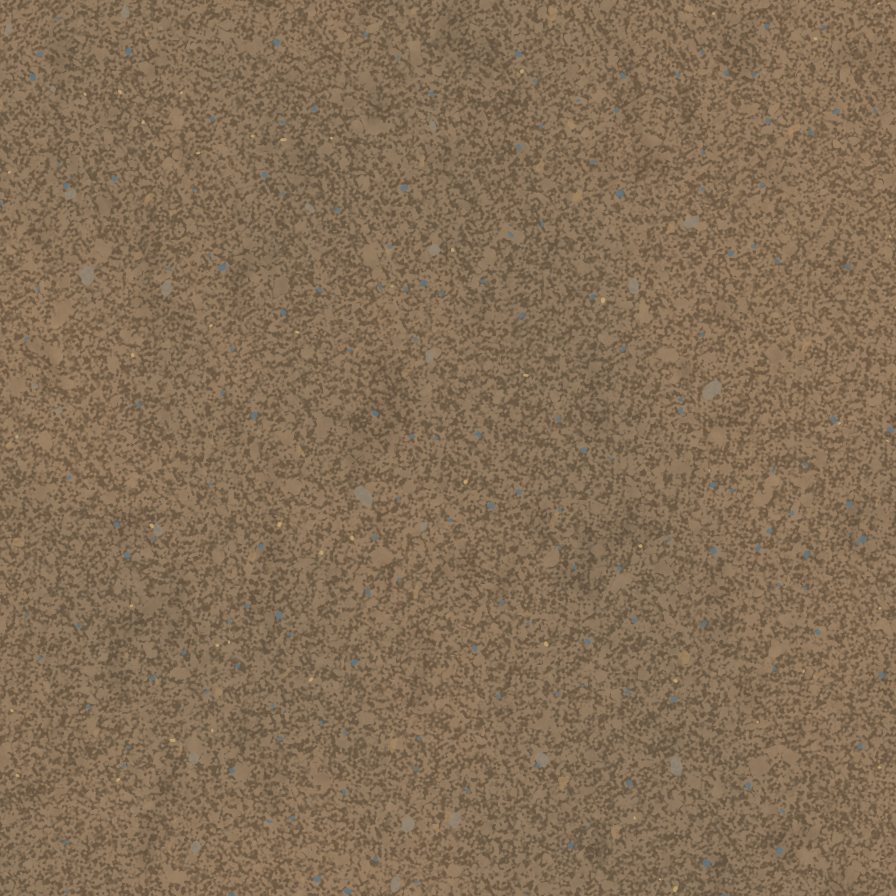
Reproduce this texture procedurally as a three.js fragment shader.

```glsl
// Packed brown earth: a fine two-tone grain under broad, faint stains,
// strewn with flat tan flakes, grey pebbles, ochre chips and tiny blue
// and yellow specks. Grain is turned value noise; pieces are ragged ellipses.

varying vec2 vUv;

const vec3 GRAIN_DARK   = vec3(0.422, 0.350, 0.268);
const vec3 GRAIN_LIGHT  = vec3(0.588, 0.492, 0.388);
const vec3 FLAKE_TAN    = vec3(0.588, 0.492, 0.388);
const vec3 PEBBLE_GREY  = vec3(0.575, 0.530, 0.465);
const vec3 CHIP_OCHRE   = vec3(0.670, 0.545, 0.395);
const vec3 SPECK_BLUE   = vec3(0.375, 0.465, 0.510);
const vec3 SPECK_YELLOW = vec3(0.800, 0.680, 0.440);
const vec3 STAIN_WARM   = vec3(1.025, 1.010, 0.995);
const vec3 STAIN_COOL   = vec3(0.965, 0.975, 0.975);

const float GRAIN_SCALE = 330.0;   // grains across the canvas
const vec2  GRAIN_CUT   = vec2(0.24, 0.70);
const float EDGE        = 0.0008;  // softness of piece outlines
const float WARP        = 0.0075;  // raggedness of flakes and chips
const float SMUDGE      = 0.07;    // strength of the dark smudges

float hash(vec2 p) {
  return fract(sin(dot(p, vec2(127.1, 311.7))) * 43758.5453);
}

vec2 hash2(vec2 p) {
  return vec2(hash(p), hash(p + 57.3));
}

vec2 turn(vec2 p, float a) {
  return mat2(cos(a), -sin(a), sin(a), cos(a)) * p;
}

float noise(vec2 p) {
  vec2 i = floor(p);
  vec2 f = fract(p);
  f = f * f * (3.0 - 2.0 * f);
  float low = mix(hash(i), hash(i + vec2(1.0, 0.0)), f.x);
  float high = mix(hash(i + vec2(0.0, 1.0)), hash(i + vec2(1.0, 1.0)), f.x);
  return mix(low, high, f.y);
}

float fbm(vec2 p) {
  float sum = 0.0;
  float weight = 0.5;
  for (int i = 0; i < 4; i++) {
    sum += weight * noise(p);
    p = turn(p, 0.6) * 2.03 + 17.1;
    weight *= 0.5;
  }
  return sum / 0.9375;
}

// Coverage of ellipses strewn one per cell; radii are in canvas units,
// stretch is the greatest length to width, tilt the greatest lean from upright.
float scatter(vec2 p, float cells, float density, vec2 radii,
              float stretch, float tilt, float seed) {
  vec2 home = floor(p * cells);
  float nearest = 1.0;
  for (int y = -1; y <= 1; y++) {
    for (int x = -1; x <= 1; x++) {
      vec2 cell = home + vec2(float(x), float(y));
      vec2 key = cell + seed;
      if (hash(key + 3.7) < density) {
        vec2 d = p - (cell + hash2(key)) / cells;
        d = turn(d, (hash(key + 9.1) * 2.0 - 1.0) * tilt);
        d.y /= mix(1.0, stretch, hash(key + 21.9));
        float size = hash(key + 33.3);
        nearest = min(nearest, length(d) - mix(radii.x, radii.y, size * size));
      }
    }
  }
  return 1.0 - smoothstep(-EDGE, EDGE, nearest);
}

void main() {
  vec2 p = vUv;

  // Broad stains and small upright smudges
  float stain = fbm(p * vec2(5.0, 3.5) + vec2(p.y * 1.5, 4.0));
  float smudge = smoothstep(0.58, 0.80, fbm(p * vec2(30.0, 17.0) + 31.0));
  vec3 tint = mix(STAIN_COOL, STAIN_WARM, smoothstep(0.25, 0.72, stain));
  tint *= 1.0 - SMUDGE * smudge;

  // Fine two-tone grain, from two turned layers so that no grid shows
  float grain = 0.6 * noise(turn(p, 0.55) * GRAIN_SCALE)
              + 0.4 * noise(turn(p, 1.20) * GRAIN_SCALE * 1.23 + 43.0);
  vec3 color = mix(GRAIN_DARK, GRAIN_LIGHT, smoothstep(GRAIN_CUT.x, GRAIN_CUT.y, grain));

  // Ragged flat flakes, small and large
  vec2 q = turn(p, 0.8) * 140.0;
  vec2 wobble = vec2(noise(q), noise(q + 71.0)) - 0.5;
  vec2 ragged = p + WARP * wobble;
  float flakes = scatter(ragged, 75.0, 0.48, vec2(0.0016, 0.0050), 1.7, 3.14, 11.0);
  flakes = max(flakes, scatter(ragged, 28.0, 0.24, vec2(0.0042, 0.0085), 1.7, 3.14, 83.0));
  vec3 flakeColor = FLAKE_TAN * (0.94 + 0.12 * noise(p * 60.0));
  color = mix(color, flakeColor, 0.90 * flakes);
  color *= tint;

  // Ochre chips and grey pebbles
  float chips = scatter(ragged, 30.0, 0.10, vec2(0.0020, 0.0050), 2.6, 0.5, 137.0);
  color = mix(color, CHIP_OCHRE * tint, 0.70 * chips);
  vec2 rounded = p + WARP * 0.35 * wobble;
  float pebbles = scatter(rounded, 15.0, 0.15, vec2(0.0035, 0.0090), 1.8, 1.3, 191.0);
  color = mix(color, PEBBLE_GREY, 0.80 * pebbles);

  // Tiny bright specks
  float blue = scatter(rounded, 25.0, 0.27, vec2(0.0019, 0.0038), 1.4, 3.14, 239.0);
  color = mix(color, SPECK_BLUE, 0.85 * blue);
  float yellow = scatter(rounded, 20.0, 0.12, vec2(0.0012, 0.0025), 1.4, 3.14, 307.0);
  color = mix(color, SPECK_YELLOW, 0.85 * yellow);

  gl_FragColor = vec4(color, 1.0);
}
```
